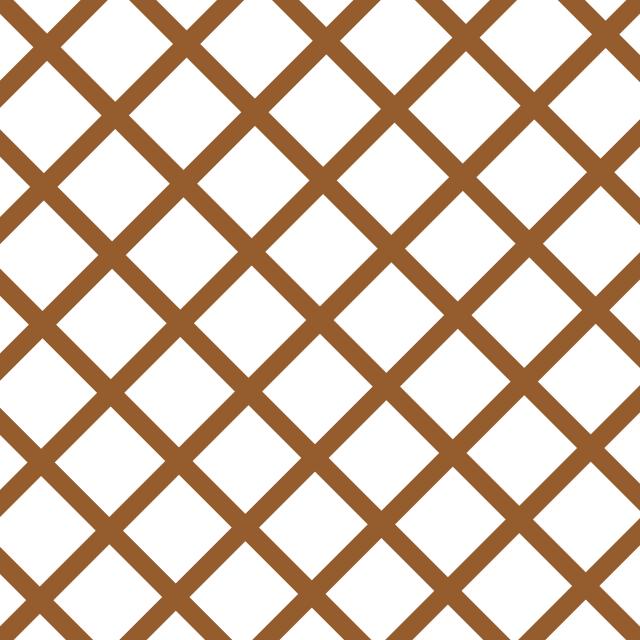
Write a WebGL 2 fragment shader that draws this pattern.

```glsl
#version 300 es
precision highp float;
// Diagonal brown lattice on white, with slightly uneven bar spacing.

uniform vec2 u_resolution;
out vec4 outColor;

// Coverage of evenly spaced bars whose pitch changes at the bar on the seam.
float bars(float t, float seam, float pitchBelow, float pitchAbove, float pixel) {
    float u = t - seam;
    float pitch = u < 0.0 ? pitchBelow : pitchAbove;
    float dist = abs(u - pitch * round(u / pitch));
    return clamp((0.0213 - dist) / pixel + 0.5, 0.0, 1.0);
}

void main() {
    vec2 p = gl_FragCoord.xy / u_resolution - 0.5;
    float pixel = 1.4142 / min(u_resolution.x, u_resolution.y);

    // Bars in the two diagonal directions
    float falling = bars(p.x + p.y, -0.2234, 0.2174, 0.2232, pixel);
    float rising = bars(p.x - p.y, 0.0, 0.2132, 0.2077, pixel);

    // Union of both sets over the white ground
    float lattice = 1.0 - (1.0 - falling) * (1.0 - rising);
    vec3 brown = vec3(0.584, 0.365, 0.18);
    outColor = vec4(mix(vec3(1.0), brown, lattice), 1.0);
}
```
